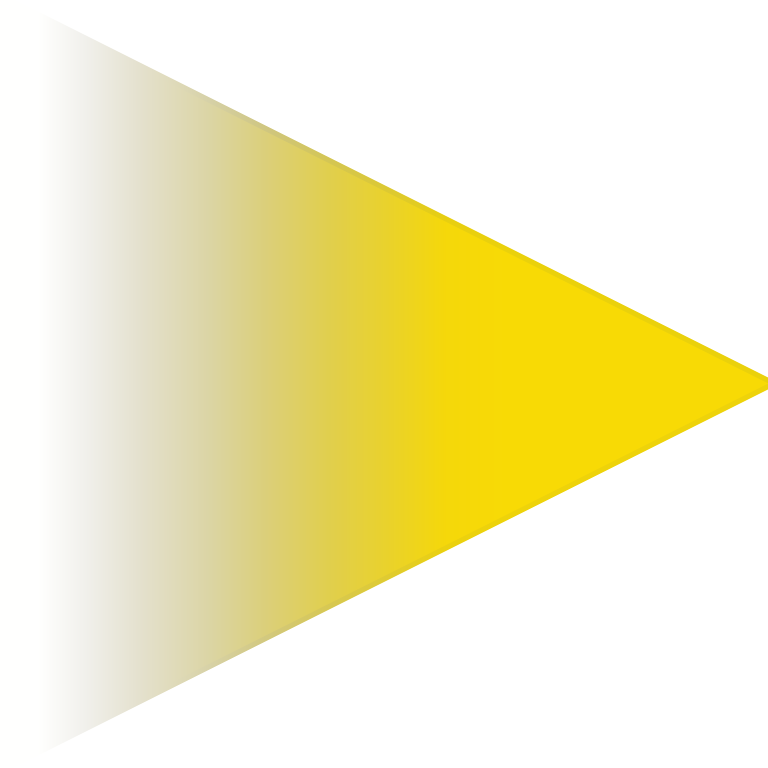
Reproduce this background procedurally as a WebGL 1 fragment shader.

```glsl
precision highp float;

uniform vec2 u_resolution;

const vec3 WHITE = vec3(1.0, 1.0, 0.995);
const vec3 MIST = vec3(0.945, 0.942, 0.925);
const vec3 STONE = vec3(0.895, 0.882, 0.81);
const vec3 SAND = vec3(0.86, 0.835, 0.65);
const vec3 STRAW = vec3(0.86, 0.812, 0.48);
const vec3 OCHRE = vec3(0.88, 0.81, 0.30);
const vec3 AMBER = vec3(0.915, 0.823, 0.17);
const vec3 GOLD = vec3(0.96, 0.845, 0.04);
const vec3 YELLOW = vec3(0.972, 0.855, 0.02);

const vec2 APEX = vec2(1.0156, 0.5007);
const float SLOPE = 0.5014;
const float RIM_WIDTH = 0.0068;

float linearStep(float start, float end, float x) {
  return clamp((x - start) / (end - start), 0.0, 1.0);
}

// Continue a colour ramp towards its next stop
vec3 rampTo(vec3 color, vec3 next, float start, float end, float x) {
  return mix(color, next, linearStep(start, end, x));
}

vec3 horizontalRamp(float x) {
  vec3 color = rampTo(WHITE, MIST, 0.05, 0.11, x);
  color = rampTo(color, STONE, 0.11, 0.18, x);
  color = rampTo(color, SAND, 0.18, 0.27, x);
  color = rampTo(color, STRAW, 0.27, 0.345, x);
  color = rampTo(color, OCHRE, 0.345, 0.43, x);
  color = rampTo(color, AMBER, 0.43, 0.505, x);
  color = rampTo(color, GOLD, 0.505, 0.58, x);
  return rampTo(color, YELLOW, 0.58, 0.66, x);
}

// Signed distance to a wedge opening leftwards, negative inside
float wedgeDistance(vec2 p, vec2 apex, float slope) {
  float rise = abs(p.y - apex.y) - slope * (apex.x - p.x);
  return rise / sqrt(1.0 + slope * slope);
}

float coverage(float distance, float pixel) {
  return 1.0 - smoothstep(-0.6 * pixel, 0.6 * pixel, distance);
}

void main() {
  vec2 uv = gl_FragCoord.xy / u_resolution;
  float pixel = 1.0 / min(u_resolution.x, u_resolution.y);
  float wedge = wedgeDistance(uv, APEX, SLOPE);
  vec3 fill = horizontalRamp(uv.x);

  // Thin darker rim, slightly stronger along the upper side
  float rim = 1.0 - coverage(wedge + RIM_WIDTH, pixel);
  float side = mix(0.75, 1.0, step(APEX.y, uv.y));
  float rimStrength = side * smoothstep(0.2, 0.36, uv.x);
  vec3 rimShade = fill * vec3(0.945, 0.958, 1.0) + vec3(0.0, 0.0, 0.025);
  fill = mix(fill, rimShade, rim * rimStrength);

  // Wedge over the white ground
  vec3 color = mix(vec3(1.0), fill, coverage(wedge, pixel));
  gl_FragColor = vec4(color, 1.0);
}
```
